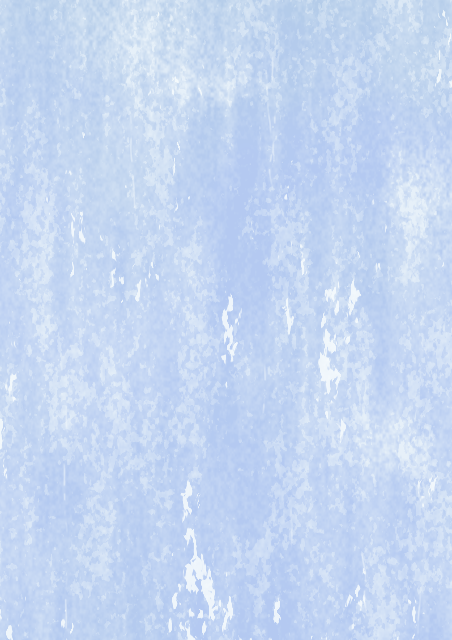
Reproduce this texture procedurally as a Shadertoy shader.

```glsl
const vec3 DEEP_BLUE = vec3(0.705, 0.790, 0.945);
const vec3 SLATE_BLUE = vec3(0.705, 0.800, 0.915);
const vec3 PALE_BLUE = vec3(0.900, 0.940, 0.975);
const vec3 CHIP_WHITE = vec3(0.970, 0.988, 0.992);

const float BASE_TONE = 0.20;
const float CLOUD_CONTRAST = 0.55;
const float STREAK_CONTRAST = 0.45;
const float GRAIN_CONTRAST = 0.42;
const float SPECK_STRENGTH = 0.34;
const float GLOW_STRENGTH = 0.55;

const vec2 CLOUD_SCALE = vec2(6.0, 4.0);
const vec2 STREAK_SCALE = vec2(42.0, 5.0);
const vec2 GRAIN_SCALE = vec2(190.0, 135.0);
const vec2 SPECK_SCALE = vec2(150.0, 105.0);
const vec2 CHIP_SCALE = vec2(125.0, 48.0);
const vec2 CHIP_CLUSTER_SCALE = vec2(17.0, 4.5);

const int SCRATCH_COUNT = 9;
const float SCRATCH_WIDTH = 0.0010;

// Worn glows: centre, then radii, in canvas heights
const int GLOW_COUNT = 4;
const vec4 GLOWS[GLOW_COUNT] = vec4[](
    vec4(0.665, 0.695, 0.065, 0.085),
    vec4(0.612, 0.308, 0.060, 0.050),
    vec4(0.240, 0.940, 0.130, 0.085),
    vec4(0.320, 0.865, 0.060, 0.028));

float hash(vec2 cell) {
    vec3 q = fract(cell.xyx * vec3(0.1031, 0.1030, 0.0973));
    q += dot(q, q.yzx + 33.33);
    return fract((q.x + q.y) * q.z);
}

float valueNoise(vec2 p) {
    vec2 cell = floor(p);
    vec2 f = fract(p);
    f = f * f * (3.0 - 2.0 * f);
    float low = mix(hash(cell), hash(cell + vec2(1, 0)), f.x);
    float high = mix(hash(cell + vec2(0, 1)), hash(cell + vec2(1, 1)), f.x);
    return mix(low, high, f.y);
}

float fbm(vec2 p, int octaves) {
    float sum = 0.0, weight = 0.5, total = 0.0;
    for (int i = 0; i < octaves; i++) {
        sum += weight * valueNoise(p);
        total += weight;
        weight *= 0.55;
        p = mat2(1.96, 0.22, -0.22, 1.96) * p + 17.3;
    }
    return sum / total;
}

// Soft worn patches, broken up at their rims
float wornGlow(vec2 p) {
    vec2 ragged = p + 0.05 * (vec2(fbm(p * 14.0, 3), fbm(p * 14.0 + 40.0, 3)) - 0.5);
    float glow = 0.0;
    for (int i = 0; i < GLOW_COUNT; i++) {
        vec2 d = (ragged - GLOWS[i].xy) / GLOWS[i].zw;
        glow += exp(-dot(d, d));
    }
    return min(glow, 1.0);
}

// Flakes stretched downwards, gathered in columns
float paintChips(vec2 p) {
    float cluster = smoothstep(0.50, 0.76, fbm(p * CHIP_CLUSTER_SCALE + 61.0, 3));
    cluster *= mix(1.0, 0.55, smoothstep(0.45, 0.75, p.y));
    vec2 warp = 0.006 * (vec2(valueNoise(p * 90.0), valueNoise(p * 90.0 + 30.0)) - 0.5);
    float flake = fbm((p + warp) * CHIP_SCALE + 9.0, 3);
    return smoothstep(0.0, 0.09, flake - mix(0.92, 0.53, cluster));
}

// Thin, nearly vertical, broken lines
float scratches(vec2 p, float width, float pixel) {
    float lines = 0.0;
    for (int i = 0; i < SCRATCH_COUNT; i++) {
        float id = float(i) + 1.0;
        vec2 centre = vec2(hash(vec2(id, 3.0)) * width, hash(vec2(id, 8.0)));
        float halfLength = mix(0.03, 0.12, hash(vec2(id, 14.0)));
        float lean = 0.08 * (hash(vec2(id, 21.0)) - 0.5);
        vec2 d = p - centre;
        d.x -= lean * d.y + 0.006 * (valueNoise(vec2(p.y * 30.0, id)) - 0.5);
        float line = 1.0 - smoothstep(0.0, SCRATCH_WIDTH + pixel, abs(d.x));
        line *= 1.0 - smoothstep(0.6 * halfLength, halfLength, abs(d.y));
        lines = max(lines, line * smoothstep(0.3, 0.65, valueNoise(vec2(p.y * 85.0, id * 7.0))));
    }
    return lines;
}

void mainImage(out vec4 fragColor, in vec2 fragCoord) {
    float pixel = 1.0 / iResolution.y;
    vec2 p = fragCoord * pixel;
    float width = iResolution.x * pixel;

    // Broad tone
    float cloud = fbm(p * CLOUD_SCALE + 5.0, 4);
    float streak = fbm(p * STREAK_SCALE + 23.0, 3);
    float glow = wornGlow(p);
    float side = abs(p.x / width - 0.55);
    float tone = BASE_TONE + 0.12 * side + 0.05 * smoothstep(0.4, 0.0, p.y);
    tone += CLOUD_CONTRAST * (cloud - 0.5) + STREAK_CONTRAST * (streak - 0.5);

    // Plaster grain and pale specks
    float grain = fbm(p * GRAIN_SCALE, 2) - 0.5;
    float density = 0.7 * fbm(p * vec2(20.0, 9.0) + 77.0, 4) + 0.3 * streak;
    float speck = fbm(p * SPECK_SCALE + 31.0, 3);
    speck = smoothstep(0.0, 0.14, speck - mix(0.78, 0.36, smoothstep(0.25, 0.75, density)));
    tone += GRAIN_CONTRAST * grain + SPECK_STRENGTH * speck;
    tone += GLOW_STRENGTH * glow * (0.8 + grain);

    // Pigment and flaking
    float slate = smoothstep(0.55, 1.0, p.y + 0.5 * (cloud - 0.5));
    slate = clamp(slate + 0.9 * (fbm(p * 5.0 + 90.0, 3) - 0.4), 0.0, 1.0);
    vec3 color = mix(mix(DEEP_BLUE, SLATE_BLUE, slate), PALE_BLUE, clamp(tone, 0.0, 1.0));
    color = mix(color, CHIP_WHITE, 0.85 * paintChips(p));
    color = mix(color, CHIP_WHITE, 0.45 * scratches(p, width, pixel));
    fragColor = vec4(color, 1.0);
}
```
